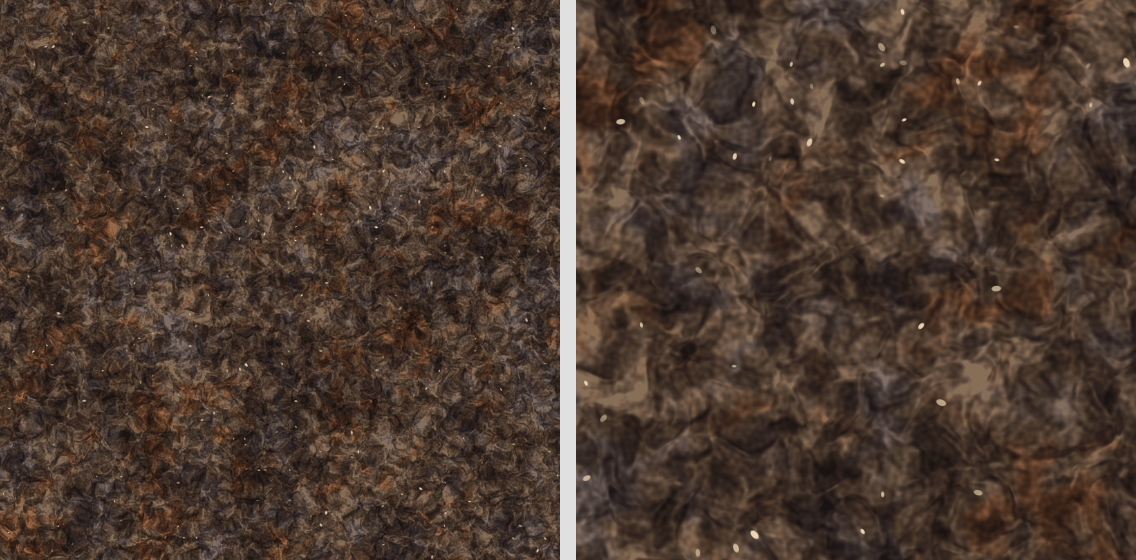
Left, the full canvas; right, a detail of the centre.
Give the GLSL for this texture, as a Shadertoy shader.

```glsl
// Dark brown granular stone: warped octaves of gradient noise give a tone,
// which a ramp of browns colours. Slow noise tints patches grey or rust,
// and a jittered grid scatters tiny mica glints.

const float TAU = 6.2831853;

const vec3 PIT    = vec3(0.10, 0.075, 0.065);
const vec3 UMBER  = vec3(0.18, 0.13, 0.11);
const vec3 EARTH  = vec3(0.24, 0.18, 0.145);
const vec3 BROWN  = vec3(0.30, 0.23, 0.175);
const vec3 TAUPE  = vec3(0.34, 0.27, 0.22);
const vec3 TAN    = vec3(0.41, 0.32, 0.255);
const vec3 SAND   = vec3(0.53, 0.43, 0.34);
const vec3 GLINT  = vec3(0.95, 0.86, 0.72);
const vec3 SLATE_TINT = vec3(0.93, 1.00, 1.18);
const vec3 RUST_TINT  = vec3(1.14, 0.95, 0.80);

// Integer hash of a cell and a seed, as two values in 0..1
vec2 hash2(vec2 cell, float seed) {
    uvec3 v = uvec3(ivec3(vec3(cell, seed)) + 4096);
    v = v * 1664525u + 1013904223u;
    v.x += v.y * v.z; v.y += v.z * v.x; v.z += v.x * v.y;
    v ^= v >> 16u;
    v.x += v.y * v.z; v.y += v.z * v.x;
    return vec2(v.xy >> 8u) / 16777216.0;
}

float cornerSlope(vec2 cell, vec2 offset, float seed) {
    float angle = TAU * hash2(cell, seed).x;
    return dot(vec2(cos(angle), sin(angle)), offset);
}

// Gradient noise, centred on zero
float gradientNoise(vec2 p, float seed) {
    vec2 cell = floor(p), f = p - cell;
    vec2 w = f * f * f * (f * (f * 6.0 - 15.0) + 10.0);
    vec2 e = vec2(1.0, 0.0);
    float low = mix(cornerSlope(cell, f, seed),
                    cornerSlope(cell + e, f - e, seed), w.x);
    float high = mix(cornerSlope(cell + e.yx, f - e.yx, seed),
                     cornerSlope(cell + e.xx, f - e.xx, seed), w.x);
    return mix(low, high, w.y);
}

// Shift positions so that grain outlines become ragged
vec2 warp(vec2 p, float scale, float amount) {
    return p + amount * vec2(gradientNoise(p * scale, 1.0),
                             gradientNoise(p * scale, 2.0));
}

// Tone in units of its own spread: broad patches, clumps, grains and grit
float stoneTone(vec2 p) {
    vec2 q = warp(warp(p, 28.0, 0.016), 95.0, 0.008);
    float tone = 0.34 * gradientNoise(p * 5.0, 3.0)
               + 0.40 * gradientNoise(q * 17.0, 4.0)
               + 0.56 * gradientNoise(q * 43.0, 5.0)
               + 0.54 * gradientNoise(q * 88.0, 6.0)
               + 0.38 * gradientNoise(q * 165.0, 7.0)
               + 0.28 * gradientNoise(p * 250.0, 8.0);
    return tone * 4.0;
}

float ramp(float from, float to, float x) {
    return clamp((x - from) / (to - from), 0.0, 1.0);
}

vec3 stoneColor(float tone) {
    vec3 color = mix(PIT, UMBER, ramp(-2.5, -1.2, tone));
    color = mix(color, EARTH, ramp(-1.2, -0.36, tone));
    color = mix(color, BROWN, ramp(-0.36, 0.24, tone));
    color = mix(color, TAUPE, ramp(0.24, 0.67, tone));
    color = mix(color, TAN, ramp(0.67, 1.2, tone));
    return mix(color, SAND, ramp(1.2, 2.1, tone));
}

// Grey-blue and rusty minerals in separate soft patches
vec3 mineralTint(vec2 p) {
    vec2 q = warp(p, 40.0, 0.02);
    float hue = gradientNoise(q * 9.0, 9.0) + 0.8 * gradientNoise(q * 34.0, 10.0);
    vec3 tint = mix(vec3(1.0), SLATE_TINT, smoothstep(0.05, 0.50, hue));
    return mix(tint, RUST_TINT, smoothstep(0.10, 0.55, -hue));
}

// Sparse tiny flakes, each with its own place, direction and strength
float micaGlints(vec2 p, float density, float share, float pixel) {
    vec2 grid = p * density, cell = floor(grid);
    vec2 pick = hash2(cell, 11.0);
    vec2 center = mix(vec2(0.35), vec2(0.65), hash2(cell, 12.0));
    vec2 shape = hash2(cell, 13.0);
    vec2 axis = vec2(cos(TAU * shape.x), sin(TAU * shape.x));
    vec2 d = grid - cell - center;
    vec2 local = vec2(dot(d, axis) * 0.6, dot(d, vec2(-axis.y, axis.x)));
    float radius = mix(0.07, 0.17, shape.y * shape.y);
    float edge = 0.7 * pixel * density;
    float flake = 1.0 - smoothstep(radius - edge, radius + edge, length(local));
    return flake * step(pick.x, share) * mix(0.3, 1.0, pick.y);
}

void mainImage(out vec4 fragColor, in vec2 fragCoord) {
    float pixel = 1.0 / iResolution.y;
    vec2 p = fragCoord * pixel;

    vec3 color = stoneColor(stoneTone(p)) * mineralTint(p);
    color = mix(color, GLINT, micaGlints(p, 90.0, 0.035, pixel));

    fragColor = vec4(color, 1.0);
}
```
